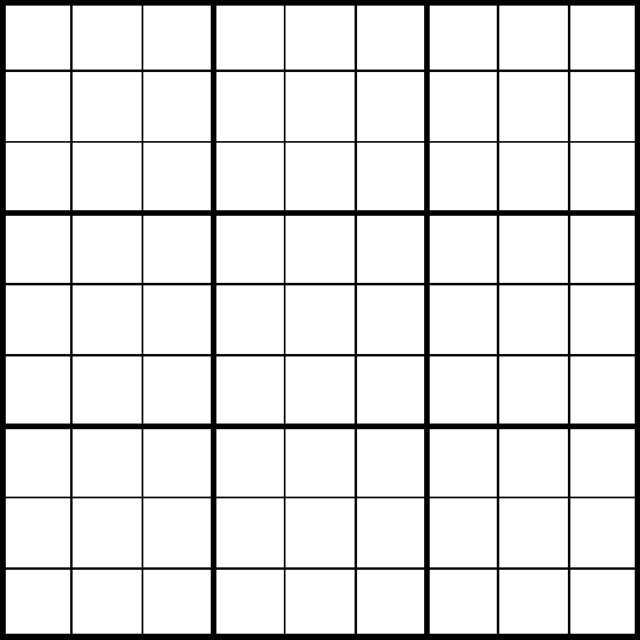
This pattern is drawn by a WebGL 2 fragment shader. Its source:

```glsl
#version 300 es
precision highp float;
// Draws a nine by nine grid of white cells ruled in black, with heavy
// rules around every three by three block and a solid outer border.
// Each axis finds its nearest rule; coverage from both axes is combined.

uniform vec2 u_resolution;
out vec4 fragColor;

const float CELLS = 9.0;                          // cells across and down
const float BLOCK = 3.0;                          // cells per heavy block
const float HEAVY_WIDTH = 0.0088;                 // rules between blocks
const float THIN_WIDTH = 0.0038;                  // rules between cells
const float FINE_WIDTH = 0.0026;                  // the few lighter rules
const vec2 FINE_COLUMNS = vec2(2.0, 4.0);         // counted from the left
const vec2 FINE_ROWS = vec2(2.0, 7.0);            // counted from the bottom
const vec2 GRID_SHIFT = vec2(0.0004, 0.0005);     // slight print offset
const vec2 BORDER_LOW = vec2(0.0091, 0.0098);     // left and bottom
const vec2 BORDER_HIGH = vec2(0.0082, 0.0088);    // right and top
const float EDGE_PIXELS = 1.15;                   // width of the smoothed edge
const vec3 PAPER = vec3(1.0);
const vec3 INK = vec3(0.005);

// Ink coverage from a signed distance that is negative inside a line.
float coverage(float signedDistance, float softness) {
    return clamp(0.5 - signedDistance / softness, 0.0, 1.0);
}

// Width of the rule with this index, heavy at every block boundary.
float ruleWidth(float index, vec2 fineRules) {
    if (mod(index, BLOCK) < 0.5) return HEAVY_WIDTH;
    bool isFine = any(lessThan(abs(fineRules - index), vec2(0.5)));
    return isFine ? FINE_WIDTH : THIN_WIDTH;
}

// Ink from the rules and borders that cross a single axis.
float axisInk(float position, float shift, vec2 fineRules,
              float borderLow, float borderHigh, float softness) {
    float index = clamp(round((position - shift) * CELLS), 1.0, CELLS - 1.0);
    float center = index / CELLS + shift;
    float rule = abs(position - center) - 0.5 * ruleWidth(index, fineRules);
    float border = min(position - borderLow, 1.0 - borderHigh - position);
    return coverage(min(rule, border), softness);
}

void main() {
    vec2 uv = gl_FragCoord.xy / u_resolution;
    vec2 softness = EDGE_PIXELS / u_resolution;

    float columns = axisInk(uv.x, GRID_SHIFT.x, FINE_COLUMNS,
                            BORDER_LOW.x, BORDER_HIGH.x, softness.x);
    float rows = axisInk(uv.y, GRID_SHIFT.y, FINE_ROWS,
                         BORDER_LOW.y, BORDER_HIGH.y, softness.y);

    // Crossing lines overlap without darkening beyond solid ink.
    float ink = 1.0 - (1.0 - columns) * (1.0 - rows);
    fragColor = vec4(mix(PAPER, INK, ink), 1.0);
}
```
